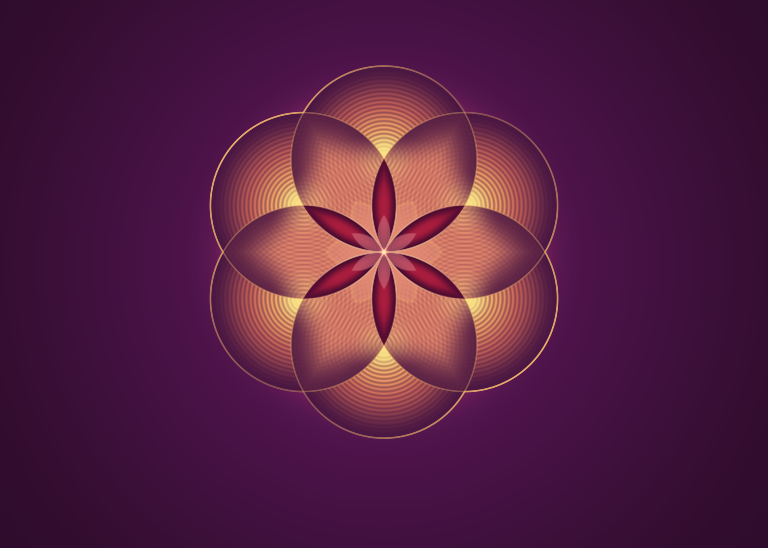
This background is drawn by a Shadertoy shader. Its source:

```glsl
const float PI = 3.14159265;
const float RADIUS = 0.1697;              // circle radius in canvas heights
const vec3 GOLD = vec3(0.93, 0.70, 0.42);
const vec3 YELLOW = vec3(0.98, 0.88, 0.52);
const vec3 SALMON = vec3(0.89, 0.53, 0.43);
const vec3 PLUM = vec3(0.29, 0.09, 0.26);
const vec3 CRIMSON = vec3(0.66, 0.11, 0.24);

// Soft coverage of the inside of a shape
float fill(float dist, float px) {
    return 1.0 - smoothstep(-0.7 * px, 0.7 * px, dist);
}

// Soft line along the zero level of a distance
float stroke(float dist, float halfWidth, float px) {
    return 1.0 - smoothstep(halfWidth, halfWidth + px, abs(dist));
}

// Position in units along a ray at the given angle
vec2 polar(float radius, float angle) {
    return radius * vec2(cos(angle), sin(angle));
}

// Pointed petal along +x, starting at the origin
float petal(vec2 p, float size, float fatness) {
    vec2 q = vec2(p.x, abs(p.y) / fatness) / size;
    return (length(q - vec2(0.5, -0.866)) - 1.0) * size;
}

// Fine concentric lines, 0 between them and 1 on them
float rings(float dist, float count) {
    return 0.5 + 0.5 * cos(2.0 * PI * count * dist);
}

vec3 backdrop(vec2 uv, float rho) {
    float vignette = length((uv - vec2(0.5, 0.52)) * vec2(1.4, 1.0));
    vec3 color = mix(vec3(0.32, 0.08, 0.31), vec3(0.18, 0.045, 0.17),
                     smoothstep(0.15, 0.92, vignette));
    return color + vec3(0.12, 0.04, 0.05) * exp(-7.0 * max(rho - 1.75, 0.0));
}

// Warm radial gradient seen where only one circle lies
vec3 discColor(float dist) {
    vec3 color = mix(YELLOW, vec3(0.95, 0.64, 0.40), smoothstep(0.10, 0.36, dist));
    color = mix(color, vec3(0.77, 0.38, 0.34), smoothstep(0.30, 0.62, dist));
    color = mix(color, PLUM, smoothstep(0.52, 1.0, dist));
    return mix(color, PLUM, 0.42 * rings(dist, 22.0) * smoothstep(0.05, 0.3, dist));
}

// Woven surface where two circles overlap
vec3 lensColor(float near, float far, float rho) {
    vec3 color = mix(SALMON, vec3(0.94, 0.72, 0.48), 0.6 * smoothstep(0.38, 0.08, near));
    float edge = smoothstep(0.55, 1.0, far) * smoothstep(0.88, 1.3, rho);
    color = mix(color, PLUM, 0.85 * edge);
    color = mix(color, PLUM, 0.55 * smoothstep(1.0, 1.7, rho));
    float weave = rings(near, 22.0) + rings(far, 22.0);
    return mix(color, vec3(0.45, 0.17, 0.25), 0.17 * weave * smoothstep(0.25, 0.7, rho));
}

// Glossy red petal with dark sides and tip
vec3 petalColor(float depth, float rho) {
    vec3 color = mix(vec3(0.27, 0.04, 0.18), CRIMSON, smoothstep(0.0, 0.115, depth));
    return mix(color, vec3(0.36, 0.05, 0.21), 0.6 * smoothstep(0.55, 1.0, rho));
}

void mainImage(out vec4 fragColor, in vec2 fragCoord) {
    vec2 uv = fragCoord / iResolution.xy;
    vec2 p = (fragCoord - iResolution.xy * vec2(0.5, 0.540)) / (iResolution.y * RADIUS);
    float px = 1.0 / (iResolution.y * RADIUS);
    float rho = length(p);

    // Sixfold mirror symmetry around the vertical axis
    float angle = atan(p.x, p.y);
    float folded = abs(mod(angle + PI / 6.0, PI / 3.0) - PI / 6.0);
    vec2 q = polar(rho, folded);
    vec2 between = polar(rho, PI / 6.0 - folded);

    // Nearest circle and its neighbour
    float near = length(q - vec2(1.0, 0.0));
    float far = length(q - vec2(0.5, 0.866));
    float red = petal(q, 1.0, 1.0);

    vec3 color = backdrop(uv, rho);
    color = mix(color, discColor(near), fill(near - 1.0, px));
    color = mix(color, lensColor(near, far, rho), fill(max(near, far) - 1.0, px));

    // Faint rosette between the petals
    float rosette = petal(between, 0.62, 2.0);
    color = mix(color, vec3(0.87, 0.55, 0.48), 0.35 * fill(rosette, px));
    color = mix(color, GOLD, 0.3 * stroke(rosette, 0.002, px));

    // Red petals with pink hearts
    color = mix(color, petalColor(-red, rho), fill(red, px));
    color = mix(color, vec3(0.78, 0.40, 0.46), 0.65 * fill(petal(q, 0.40, 1.25), px));
    color = mix(color, vec3(0.96, 0.73, 0.58),
                0.65 * stroke(red, 0.003, px) * (1.0 - smoothstep(0.45, 1.0, rho)));

    // Golden circle outlines, brightest along one diagonal
    float shine = 0.65 + 0.3 * cos(2.0 * angle + 1.9);
    color = mix(color, GOLD, shine * stroke(near - 1.0, 0.004, px) * step(1.0, rho));
    color = mix(color, GOLD, 0.35 * stroke(far - 1.0, 0.003, px) * step(1.0, rho));

    // Spark in the middle
    color += vec3(0.5, 0.4, 0.25) * exp(-rho * rho * 900.0);
    fragColor = vec4(clamp(color, 0.0, 1.0), 1.0);
}
```
